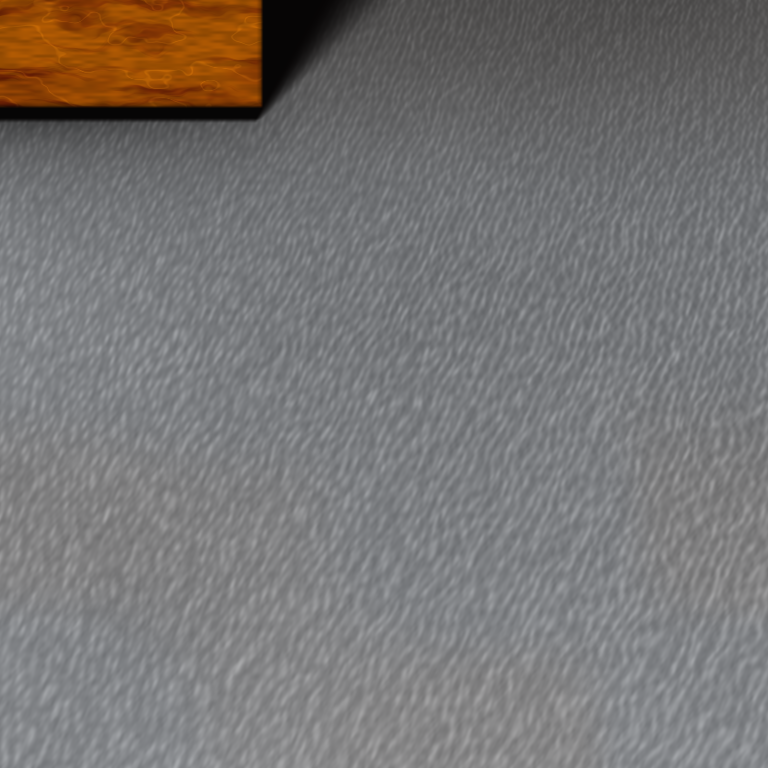
This texture is drawn by a three.js fragment shader. Its source:

```glsl
// Grey woven carpet running away under the corner of a stained wooden block.
// Slanted tufts are summed on a perspective grid; the wood is stretched noise,
// and soft-edged masks place the block, its dark base and its cast shadow.
varying vec2 vUv;

const vec2 VANISH = vec2(0.05, 1.9);       // where the carpet ribs meet
const vec2 BLOCK = vec2(0.341, 0.861);     // lower right corner of the wood
const float BASE_Y = 0.843;                // bottom of the dark base
const vec3 BLACK = vec3(0.025, 0.018, 0.018);
const vec3 COOL_TINT = vec3(0.982, 1.0, 1.025);
const vec3 WARM_TINT = vec3(1.02, 0.995, 0.98);
const vec3 AMBER = vec3(0.61, 0.31, 0.01);
const vec3 RUST = vec3(0.40, 0.13, 0.015);

float hash(vec2 p) {
  vec3 q = fract(p.xyx * 0.1031);
  q += dot(q, q.yzx + 33.33);
  return fract((q.x + q.y) * q.z);
}

float noise(vec2 p) {
  vec2 i = floor(p);
  vec2 f = fract(p);
  f = f * f * (3.0 - 2.0 * f);
  float low = mix(hash(i), hash(i + vec2(1.0, 0.0)), f.x);
  float high = mix(hash(i + vec2(0.0, 1.0)), hash(i + 1.0), f.x);
  return mix(low, high, f.y);
}

float fbm(vec2 p) {
  float sum = 0.0;
  float gain = 0.5;
  for (int i = 0; i < 4; i++) {
    sum += gain * noise(p);
    p = p * 2.03 + 17.0;
    gain *= 0.5;
  }
  return sum;
}

// Sum of jittered, sheared soft tufts around a grid point, centred near zero
float tufts(vec2 grid, float shear) {
  vec2 cell = floor(grid);
  float sum = 0.0;
  for (int y = -1; y <= 1; y++) {
    for (int x = -1; x <= 1; x++) {
      vec2 id = cell + vec2(float(x), float(y));
      vec2 jitter = vec2(hash(id + 7.0), hash(id + 31.0)) - 0.5;
      vec2 q = grid - id - 0.5 - 0.45 * jitter;
      q.x -= shear * q.y;
      float height = 0.45 + 0.6 * hash(id + 53.0);
      sum += height * exp(-14.0 * q.x * q.x - 3.5 * q.y * q.y);
    }
  }
  return sum - 0.34;
}

// Weave relief: ribs converge on the vanishing point, rows shrink with depth
float weave(vec2 p) {
  float depth = VANISH.y - p.y;
  float lean = (p.x - VANISH.x) / depth;
  vec2 grid = vec2(lean * 110.0, -100.0 * log(depth));
  grid += 0.5 * (vec2(noise(p * 24.0), noise(p * 24.0 + 40.0)) - 0.5);
  float fade = 1.0 - 0.5 * smoothstep(0.55, 1.0, p.y);
  float rib = cos(6.2832 * grid.x) * 0.009;
  float fibre = noise(vec2(p.x - 0.4 * p.y, p.y * 0.55) * 260.0) - 0.5;
  return fade * (0.13 * tufts(grid, 0.4 + lean) + rib + 0.045 * fibre);
}

vec3 carpet(vec2 p) {
  float light = 0.54 - 0.12 * p.y - 0.11 * smoothstep(0.68, 1.05, p.y);
  vec2 glow = (p - vec2(0.0, 0.61)) / vec2(0.32, 0.17);
  light += 0.05 * exp(-dot(glow, glow));
  light += 0.035 * (fbm(p * 5.0) - 0.47);
  // contact shade below the block, strongest at the left
  float under = max(BASE_Y - p.y, 0.0);
  float beside = 1.0 - smoothstep(0.0, 0.36, p.x);
  light *= 1.0 - (0.14 + 0.22 * beside) * exp(-under / 0.035)
         * (1.0 - smoothstep(0.3, 0.42, p.x));
  float warmth = 0.8 * smoothstep(0.72, 1.0, p.y);
  warmth += 0.5 * smoothstep(0.5, 0.7, noise(p * 3.0 + 9.0))
          * (1.0 - smoothstep(0.35, 0.55, p.y));
  return light * mix(COOL_TINT, WARM_TINT, warmth) + weave(p);
}

vec3 wood(vec2 p) {
  float warp = fbm(p * vec2(9.0, 16.0));
  float grain = fbm(vec2(p.x * 10.0, p.y * 70.0 + warp * 5.0));
  float streak = smoothstep(0.48, 0.75, grain);
  float cloud = fbm(p * vec2(7.0, 18.0) + 5.0);
  vec3 color = mix(AMBER, RUST, 0.75 * streak + 0.5 * smoothstep(0.45, 0.7, cloud));
  // thin pale veins along contours of the warp
  float contour = abs(fract(warp * 5.0 + p.y * 9.0) - 0.5);
  color += vec3(0.07, 0.05, 0.01) * (1.0 - smoothstep(0.0, 0.07, contour));
  color *= 0.9 + 0.25 * noise(p * vec2(60.0, 260.0));
  float rim = min(p.y - BLOCK.y, BLOCK.x - p.x);
  return color * mix(0.7, 1.0, smoothstep(0.0, 0.008, rim));
}

void main() {
  vec2 p = vUv;
  vec3 color = carpet(p);

  // cast shadow: a slanted edge that softens away from the base corner
  float rise = max(p.y - BASE_Y, 0.0);
  float blur = 0.004 + 0.33 * rise;
  float edge = 0.335 + 0.88 * rise;
  float shadow = 1.0 - smoothstep(edge - blur, edge + blur, p.x);
  shadow *= smoothstep(BASE_Y - 0.004, BASE_Y + 0.004, p.y);
  color = mix(color, BLACK, shadow);

  vec2 inside = smoothstep(vec2(-0.0025), vec2(0.0025), vec2(BLOCK.x - p.x, p.y - BLOCK.y));
  color = mix(color, wood(p), inside.x * inside.y);
  gl_FragColor = vec4(color, 1.0);
}
```
